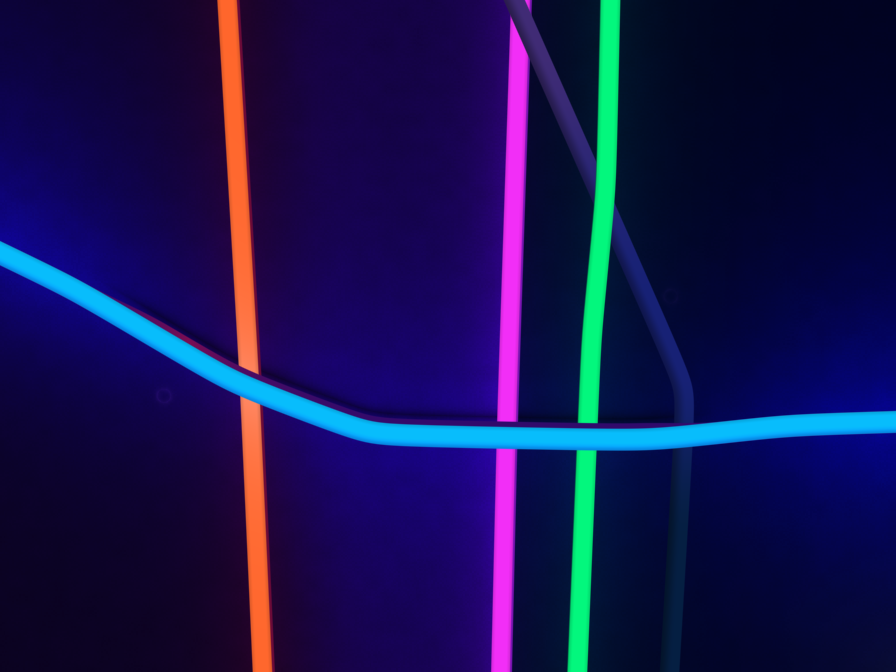
Write a Shadertoy shader that draws this background.

```glsl
// Glowing flexible neon tubes crossing a dark violet wall.
// Each tube follows a straight line bent by soft hinges; its slope turns the
// axis offset into a distance, which drives the body, side wall and glow.

const vec3 WALL    = vec3(0.042, 0.010, 0.125);
const vec3 ORANGE  = vec3(1.00, 0.40, 0.17);
const vec3 PEACH   = vec3(1.00, 0.55, 0.42);
const vec3 MAGENTA = vec3(0.95, 0.18, 0.97);
const vec3 GREEN   = vec3(0.01, 0.97, 0.49);
const vec3 CYAN    = vec3(0.03, 0.74, 0.99);

float hash(vec2 p) {
    return fract(sin(dot(p, vec2(127.1, 311.7))) * 43758.5453);
}

float valueNoise(vec2 p) {
    vec2 i = floor(p), f = fract(p);
    f = f * f * (3.0 - 2.0 * f);
    return mix(mix(hash(i), hash(i + vec2(1, 0)), f.x),
               mix(hash(i + vec2(0, 1)), hash(i + vec2(1, 1)), f.x), f.y);
}

// Curves are vec2(value, slope): a line, and a soft change of its slope.
vec2 line(float t, float start, float slope) {
    return vec2(start + slope * t, slope);
}

vec2 hinge(float t, float at, float slopeChange, float softness) {
    float d = t - at;
    float r = sqrt(d * d + softness * softness);
    return 0.5 * slopeChange * vec2(d + r, 1.0 + d / r);
}

// Signed distance across a tube, from its centre line.
float across(float coord, vec2 curve) {
    return (coord - curve.x) / sqrt(1.0 + curve.y * curve.y);
}

float band(float d, float halfWidth, float aa) {
    return 1.0 - smoothstep(-aa, aa, abs(d) - halfWidth);
}

float glow(float d, float reach) {
    return exp(-abs(d) / reach);
}

// A lit strip: dim side wall shifted behind a bright, slightly shaded face.
vec3 litTube(vec3 base, float d, float halfWidth, float wallShift,
             vec3 face, vec3 wall, float aa) {
    base = mix(base, wall, band(d - wallShift, halfWidth, aa));
    float rim = smoothstep(0.55, 1.0, abs(d) / halfWidth);
    return mix(base, face * (1.0 - 0.12 * rim), band(d, halfWidth, aa));
}

// Faint screw head set into the wall.
float screw(vec2 p, vec2 centre) {
    float r = length(p - centre);
    return glow(r - 0.010, 0.003) * (0.5 + 0.5 * valueNoise(p * 180.0));
}

void mainImage(out vec4 fragColor, in vec2 fragCoord) {
    vec2 p = fragCoord / iResolution.y;
    float aa = 0.9 / iResolution.y;

    // Tube paths
    float orange = across(p.x, line(p.y, 0.3906, -0.045) + hinge(p.y, 0.45, -0.014, 0.05));
    float magenta = across(p.x, line(p.y, 0.7448, 0.0235) + hinge(p.y, 0.375, 0.010, 0.05));
    float green = across(p.x, line(p.y, 0.8594, 0.0417)
        + hinge(p.y, 0.50, 0.060, 0.04) + hinge(p.y, 0.72, -0.080, 0.04));
    float unlit = across(p.x, line(p.y, 0.9965, 0.060) + hinge(p.y, 0.42, -0.502, 0.022));
    float cyan = across(p.y, line(p.x, 0.6233, -0.48)
        + hinge(p.x, 0.11, -0.12, 0.04) + hinge(p.x, 0.345, 0.22, 0.04)
        + hinge(p.x, 0.55, 0.36, 0.03) + hinge(p.x, 0.97, 0.14, 0.05)
        + hinge(p.x, 1.17, -0.09, 0.05));

    // Wall, with a cooler panel to the right of the magenta tube
    float panel = smoothstep(-0.01, 0.02, magenta);
    float sides = smoothstep(0.42, 0.0, p.x) + smoothstep(0.95, 1.33, p.x);
    vec3 col = mix(WALL, vec3(0.004, 0.010, 0.105), panel);

    // Light spilled on the wall
    float reach = cyan > 0.0 ? 0.21 : 0.12 + 0.10 * smoothstep(0.3, 0.6, p.x);
    float spill = glow(cyan, reach) * (0.27 + 0.20 * sides) * (1.0 - 0.35 * panel * (1.0 - sides));
    col += vec3(0.03, 0.01, 1.0) * spill;
    float between = smoothstep(0.0, 0.16, orange) * (1.0 - panel);
    col += vec3(0.03, 0.0, 0.12) * between;
    col += vec3(0.11, 0.0, 0.01) * glow(orange, 0.07);
    col += vec3(0.13, 0.0, 0.24) * glow(magenta, 0.045) * (1.0 - 0.75 * panel);
    col += vec3(0.0, 0.085, 0.055) * glow(green, 0.075) * panel;
    col += vec3(0.03, 0.04, 0.0) * glow(length(p - vec2(1.34, 0.0)), 0.12);

    // Wall texture, screws and the shade above the horizontal strip
    col *= 0.94 + 0.08 * valueNoise(p * 45.0) + 0.06 * hash(floor(p * 380.0));
    col += vec3(0.07, 0.03, 0.10) * (screw(p, vec2(0.244, 0.411)) + 0.5 * screw(p, vec2(0.998, 0.559)));
    float middle = smoothstep(0.12, 0.25, p.x) * smoothstep(1.08, 0.95, p.x);
    col *= 1.0 - 0.5 * middle * glow(cyan - 0.031, 0.009);

    // Upright tubes, from back to front
    float nearCyan = glow(cyan, 0.10);
    col = litTube(col, orange, 0.0145, 0.004, mix(ORANGE, PEACH, nearCyan),
                  vec3(0.42, 0.04, 0.22), aa);
    col = litTube(col, magenta, 0.0140, 0.003, MAGENTA, vec3(0.48, 0.08, 0.70), aa);

    vec3 dull = mix(vec3(0.02, 0.12, 0.26), vec3(0.09, 0.13, 0.46), smoothstep(0.20, 0.45, p.y));
    dull = mix(dull, vec3(0.25, 0.17, 0.46), smoothstep(0.55, 0.95, p.y));
    dull *= 1.0 - 0.35 * smoothstep(-0.004, 0.015, -unlit);
    col = mix(col, dull, band(unlit, 0.0145, aa));

    col = litTube(col, green, 0.0145, -0.001, GREEN, vec3(0.0, 0.42, 0.28), aa);

    // Horizontal strip in front of everything, its wall redder near the orange
    vec3 stripWall = mix(vec3(0.19, 0.04, 0.42), vec3(0.48, 0.05, 0.32), glow(p.x - 0.28, 0.09));
    vec3 stripFace = mix(CYAN, vec3(0.03, 0.60, 1.0), smoothstep(0.004, 0.016, -cyan));
    col = litTube(col, cyan, 0.0163, 0.008 * middle, stripFace, stripWall, aa);

    fragColor = vec4(clamp(col, 0.0, 1.0), 1.0);
}
```
